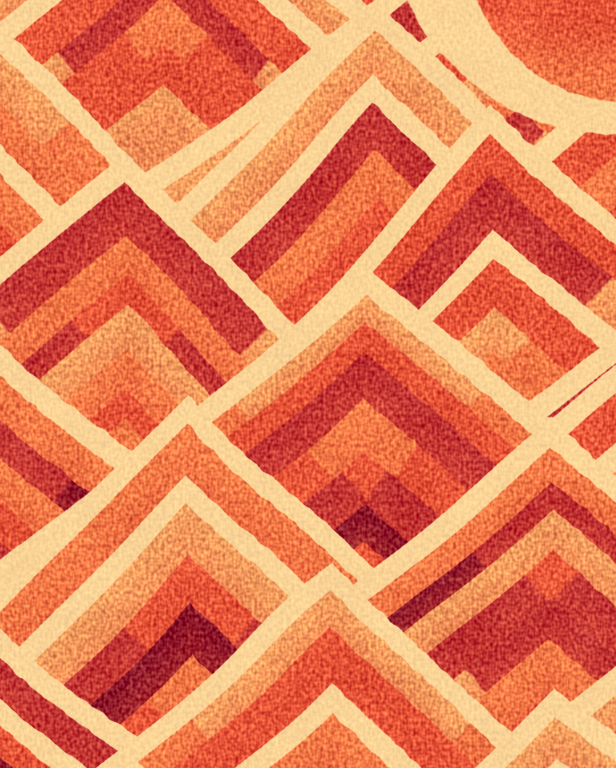
Write a Shadertoy shader that draws this pattern.

```glsl
const vec3 CREAM = vec3(0.98, 0.83, 0.59);
const vec3 AMBER = vec3(0.96, 0.63, 0.38);
const vec3 CORAL = vec3(0.95, 0.48, 0.28);
const vec3 RED   = vec3(0.90, 0.33, 0.22);
const vec3 BRICK = vec3(0.75, 0.20, 0.20);
const vec3 WINE  = vec3(0.54, 0.08, 0.16);

float hash(vec2 p) {
    vec3 q = fract(p.xyx * 0.1031);
    q += dot(q, q.yzx + 33.33);
    return fract((q.x + q.y) * q.z);
}

float cornerSlope(vec2 corner, vec2 offset) {
    float angle = 6.2832 * hash(corner);
    return dot(vec2(cos(angle), sin(angle)), offset);
}

float gradientNoise(vec2 p) {
    vec2 i = floor(p), f = fract(p);
    vec2 u = f * f * f * (f * (f * 6.0 - 15.0) + 10.0);
    vec2 e = vec2(1.0, 0.0);
    float low  = mix(cornerSlope(i, f), cornerSlope(i + e.xy, f - e.xy), u.x);
    float high = mix(cornerSlope(i + e.yx, f - e.yx), cornerSlope(i + e.xx, f - e.xx), u.x);
    return mix(low, high, u.y);
}

// Weighted choice of dye, from light to dark
vec3 dye(float h) {
    return h < 0.16 ? AMBER : h < 0.42 ? CORAL : h < 0.67 ? RED : h < 0.84 ? BRICK : WINE;
}

// One peak of nested chevron bands, laid over what is behind it
vec3 paintPeak(vec3 color, vec2 p, vec2 cell, float soft) {
    vec2 seed = cell * 7.3 + 41.7;
    vec2 jitter = vec2(hash(seed), hash(seed + 3.1)) - 0.5;
    float stagger = 0.25 * mod(cell.y, 2.0);
    vec2 apex = vec2(cell.x * 0.5 - 0.06 + stagger, 1.02 - 0.19 * cell.y);
    apex += jitter * vec2(0.12, 0.09);

    float side = step(apex.x, p.x);
    float run = abs(p.x - apex.x);
    float slope = mix(0.82, 1.08, hash(seed + 5.7 + 2.9 * side));
    float bow = 0.22 * hash(seed + 9.4 + side);
    float depth = apex.y - slope * run + bow * run * run - p.y;
    if (depth < -soft) return color;

    float along = run + slope * depth / (1.0 + slope * slope);
    float firstDye = hash(seed + 13.9);
    float warmth = cell.y < 2.0 ? 0.8 : 1.0;
    float accent = 2.0 + floor(2.0 * hash(seed + 17.3));
    float top = 0.0;
    for (int i = 0; i < 8; i++) {
        float n = float(i);
        vec2 bandSeed = seed + vec2(n * 5.3, 21.0 + n);
        bool isCream = i == 0 || (n == accent && hash(bandSeed + 2.0) < 0.7);
        float width = isCream ? 0.037 : mix(0.035, 0.075, hash(bandSeed));

        // Dyed bands fade downwards and may end in a square cut
        float h = fract(firstDye + 0.382 * n);
        float reach = mix(0.12, 0.45, hash(bandSeed + 6.0));
        float cut = smoothstep(-soft, soft, along - reach);
        vec3 dyed = mix(dye(h * warmth), dye(fract(h + 0.22) * warmth), cut);
        float fade = smoothstep(0.0, 1.0, (depth - top) / width);
        vec3 band = isCream ? CREAM : mix(dyed, RED, 0.25 * fade);

        color = mix(color, band, smoothstep(-soft, soft, depth - top));
        top += width;
    }
    return color;
}

// Tapering crescent in the upper right corner
vec3 paintCrescent(vec3 color, vec2 p, float soft) {
    float outer = length(p - vec2(0.80, 1.12)) - 0.298;
    float inner = length(p - vec2(0.82, 1.09)) - 0.226;
    vec3 sky = mix(CORAL, RED, smoothstep(0.86, 1.0, p.y));
    color = mix(color, CREAM, smoothstep(soft, -soft, outer));
    return mix(color, sky, smoothstep(soft, -soft, inner));
}

// Woven grain, strong on the dyes and faint on cream
vec3 weave(vec3 color, vec2 p) {
    float fibres = gradientNoise(p * vec2(290.0, 120.0));
    float flecks = gradientNoise(p * vec2(190.0, 230.0) + 31.0);
    float mottle = gradientNoise(p * 14.0) + 0.6 * gradientNoise(p * 37.0 + 8.0);
    float strength = mix(1.0, 0.3, smoothstep(0.62, 0.8, color.g));
    float grain = 0.8 * fibres + 0.9 * flecks + 0.25 * mottle;
    return color + strength * grain * vec3(0.20, 0.24, 0.14);
}

void mainImage(out vec4 fragColor, in vec2 fragCoord) {
    vec2 p = fragCoord / iResolution.y;
    float soft = 1.3 / iResolution.y;

    // Hand-cut wobble of all edges
    vec2 q = p + 0.014 * vec2(gradientNoise(p * 4.0), gradientNoise(p * 4.0 + 17.0));
    q += 0.0025 * gradientNoise(p * 55.0);

    // Rows of peaks from back to front
    vec3 color = CORAL;
    for (int row = -2; row < 8; row++)
        for (int column = -1; column < 3; column++)
            color = paintPeak(color, q, vec2(column, row), soft);

    color = paintCrescent(color, q, soft);
    fragColor = vec4(clamp(weave(color, p), 0.0, 1.0), 1.0);
}
```
